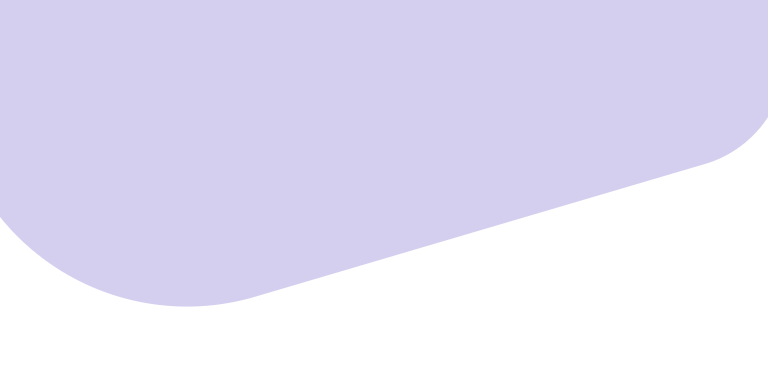
Give the GLSL for this background, as a Shadertoy shader.

```glsl
#define LAVENDER vec3(0.831, 0.812, 0.937)
#define PAPER vec3(1.0)
#define EDGE_START vec2(0.3320, 0.1188)
#define EDGE_END vec2(0.9180, 0.2917)
#define LEFT_RADIUS 0.3125
#define RIGHT_RADIUS 0.1477

// Signed distance to a panel whose slanted lower edge runs from a to b
// and bends upward into a tangent arc at either end; negative inside.
float slantedPanel(vec2 p, vec2 a, vec2 b, float leftRadius, float rightRadius) {
    vec2 along = normalize(b - a);
    vec2 inward = vec2(-along.y, along.x);
    float edgeLength = length(b - a);

    // Position measured along the edge and inward from it
    vec2 local = vec2(dot(p - a, along), dot(p - a, inward));

    if (local.x < 0.0) {
        return length(local - vec2(0.0, leftRadius)) - leftRadius;
    }
    if (local.x > edgeLength) {
        return length(local - vec2(edgeLength, rightRadius)) - rightRadius;
    }
    return -local.y;
}

void mainImage(out vec4 fragColor, in vec2 fragCoord) {
    // Canvas width is one unit
    vec2 p = fragCoord / iResolution.x;
    float pixel = 1.0 / iResolution.x;

    float panel = slantedPanel(p, EDGE_START, EDGE_END, LEFT_RADIUS, RIGHT_RADIUS);

    // Blend across about one pixel at the boundary
    float coverage = clamp(0.5 - panel / pixel, 0.0, 1.0);
    fragColor = vec4(mix(PAPER, LAVENDER, coverage), 1.0);
}
```
